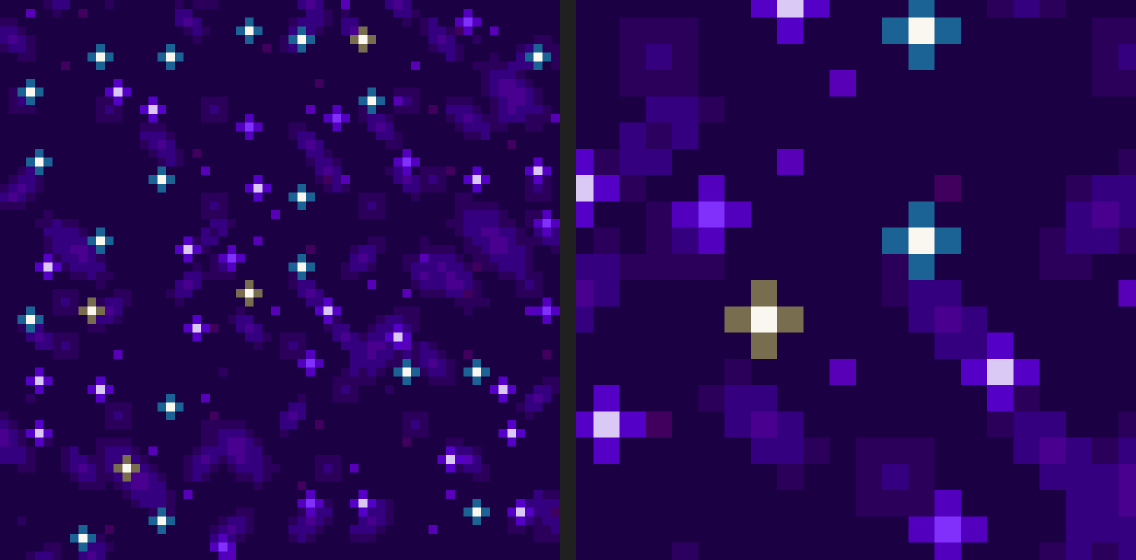
Left, the full canvas; right, a detail of the centre.
A WebGL 1 fragment shader for this texture:

```glsl
precision highp float;

// Pixel-art night sky on a 64-cell grid: dark indigo with diagonal nebula wisps,
// square halos, single-cell specks and plus-shaped stars. Each layer scatters one
// feature per tile by hashing, and every cell takes one flat colour.

uniform vec2 u_resolution;

vec4 hash4(vec2 p) {
  vec4 q = fract(p.xyxy * vec4(0.1031, 0.1030, 0.0973, 0.1099));
  q += dot(q, q.wzxy + 33.33);
  return fract((q.xxyz + q.yzzw) * q.zywx);
}

// Strongest diagonal wisp at a cell: 0 outside, 1 in the core.
float wisps(vec2 cell, float tile, float share, vec2 radii, float seed) {
  vec2 home = floor(cell / tile);
  float best = 0.0;
  for (int j = -1; j <= 1; j++) {
    for (int i = -1; i <= 1; i++) {
      vec2 id = home + vec2(float(i), float(j));
      vec4 h = hash4(id + seed);
      vec2 d = cell - floor((id + h.xy) * tile);
      float slant = h.w < 0.5 ? -1.0 : 1.0;
      vec2 axes = vec2(d.x + slant * d.y, d.x - slant * d.y) * 0.707;
      float size = 0.8 + 0.4 * fract(h.w * 7.0);
      float glow = 1.0 - length(axes / (radii * size));
      best = max(best, glow * step(h.z, share));
    }
  }
  return best;
}

// Offset from a feature that lies wholly inside its tile; kind returns its hash.
vec2 scatter(vec2 cell, float tile, float margin, float seed, out vec2 kind) {
  vec2 id = floor(cell / tile);
  vec4 h = hash4(id + seed);
  kind = h.zw;
  return cell - id * tile - margin - floor(h.xy * (tile - 2.0 * margin));
}

vec3 nebula(vec2 cell) {
  float glow = max(wisps(cell, 9.0, 0.72, vec2(3.3, 1.5), 17.0),
                   wisps(cell, 17.0, 0.32, vec2(5.8, 2.7), 71.0));
  glow += 0.16 * (hash4(cell + 5.0).x - 0.5) * step(0.01, glow);

  // Halos: a dim 3 by 3 square around a brighter cell.
  vec2 kind;
  vec2 d = abs(scatter(cell, 9.0, 1.0, 131.0, kind));
  float ring = max(d.x, d.y);
  if (kind.x < 0.42 && ring < 1.5) glow = max(glow, ring < 0.5 ? 0.4 : 0.1);

  vec3 color = vec3(0.108, 0.0, 0.267);
  color = mix(color, vec3(0.165, 0.0, 0.355), step(0.05, glow));
  color = mix(color, vec3(0.205, 0.0, 0.500), step(0.30, glow));
  return mix(color, vec3(0.290, 0.0, 0.560), step(0.70, glow));
}

vec3 addSpecks(vec3 color, vec2 cell) {
  vec2 kind;
  vec2 d = abs(scatter(cell + 3.0, 7.0, 0.0, 211.0, kind));
  if (kind.x > 0.8 || d.x + d.y > 0.5) return color;
  if (kind.y < 0.45) return vec3(0.34, 0.0, 0.72);
  if (kind.y < 0.80) return vec3(0.26, 0.0, 0.37);
  return vec3(0.17, 0.0, 0.37);
}

vec3 addStars(vec3 color, vec2 cell) {
  vec2 kind;
  vec2 d = abs(scatter(cell, 8.0, 1.0, 307.0, kind));
  float reach = d.x + d.y;
  if (kind.x > 0.82 || reach > 1.5) return color;

  vec3 arms = vec3(0.10, 0.39, 0.58);
  vec3 heart = vec3(0.98, 0.97, 0.94);
  if (kind.y > 0.93) {
    arms = vec3(0.47, 0.43, 0.31);
  } else if (kind.y > 0.88) {
    arms = vec3(0.26, 0.0, 0.44);
    heart = vec3(0.40, 0.0, 0.62);
  } else if (kind.y > 0.67) {
    arms = vec3(0.32, 0.0, 0.74);
    heart = vec3(0.50, 0.19, 0.98);
  } else if (kind.y > 0.38) {
    arms = vec3(0.33, 0.0, 0.78);
    heart = vec3(0.86, 0.79, 0.96);
  }
  return reach < 0.5 ? heart : arms;
}

vec3 sky(vec2 cell) {
  return addStars(addSpecks(nebula(cell), cell), cell);
}

void main() {
  // Four samples per pixel smooth the cell edges at any canvas size.
  float scale = 64.0 / min(u_resolution.x, u_resolution.y);
  vec3 color = vec3(0.0);
  for (int j = 0; j < 2; j++) {
    for (int i = 0; i < 2; i++) {
      vec2 shift = vec2(float(i), float(j)) * 0.5 - 0.25;
      color += 0.25 * sky(floor((gl_FragCoord.xy + shift) * scale));
    }
  }
  gl_FragColor = vec4(color, 1.0);
}
```
